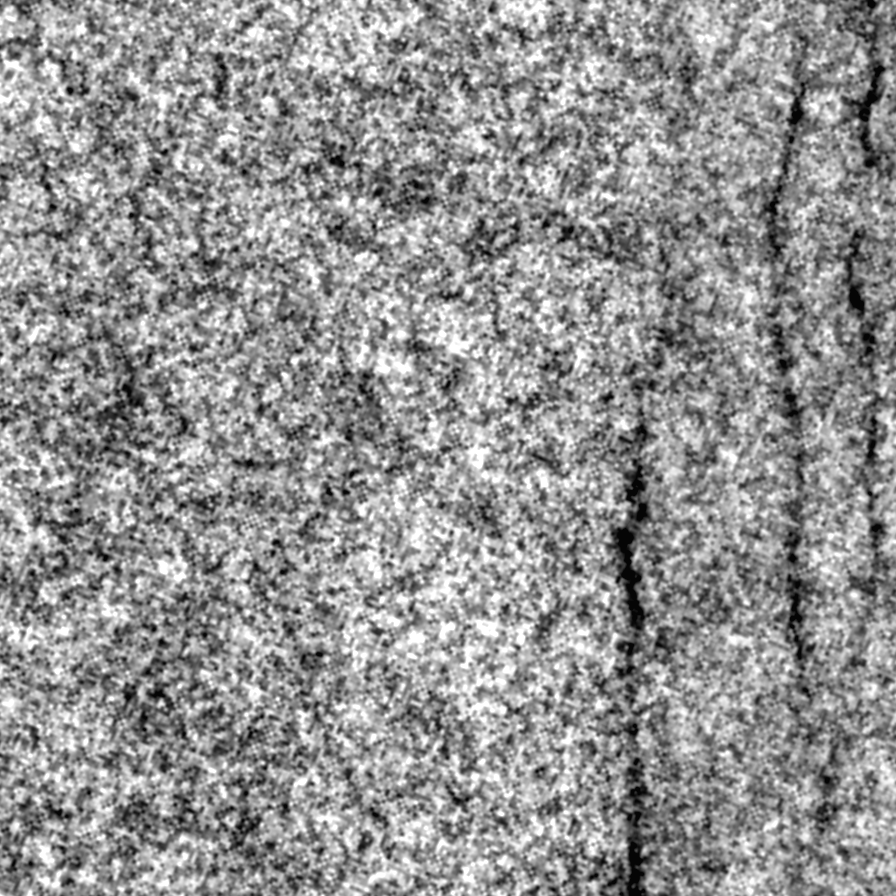
This texture is drawn by a Shadertoy shader. Its source:

```glsl
float hash(vec2 cell) {
    vec3 p = fract(vec3(cell.xyx) * 0.1031);
    p += dot(p, p.yzx + 33.33);
    return fract((p.x + p.y) * p.z);
}

// Smooth value noise centred on zero
float noise(vec2 p) {
    vec2 cell = floor(p);
    vec2 f = fract(p);
    f = f * f * (3.0 - 2.0 * f);
    float low = mix(hash(cell), hash(cell + vec2(1, 0)), f.x);
    float high = mix(hash(cell + vec2(0, 1)), hash(cell + vec2(1, 1)), f.x);
    return mix(low, high, f.y) - 0.5;
}

vec2 rotate(vec2 p, float angle) {
    float c = cos(angle), s = sin(angle);
    return vec2(c * p.x - s * p.y, s * p.x + c * p.y);
}

// One turned noise layer, kept in positive coordinates
float layer(vec2 uv, float frequency, float angle) {
    return noise(rotate(uv, angle) * frequency + 400.0);
}

// Fine speckle over soft blotches
float grain(vec2 uv) {
    return 0.54 * layer(uv, 235.0, 0.4)
         + 0.56 * layer(uv, 128.0, 1.1)
         + 0.32 * layer(uv, 62.0, 0.7)
         + 0.18 * layer(uv, 21.0, 0.2)
         + 0.12 * layer(uv, 7.0, 0.9);
}

float bump(float x, float centre, float width) {
    float d = (x - centre) / width;
    return exp(-d * d);
}

// Ragged vertical fissure with a soft halo and uneven depth
float fissure(vec2 uv, float centre, float width, float seed) {
    float wander = 0.016 * noise(vec2(seed, uv.y * 13.0))
                 + 0.009 * noise(vec2(seed + 5.0, uv.y * 40.0));
    float d = uv.x - centre - wander;
    float ragged = width * (1.0 + 1.1 * layer(uv, 75.0, 0.5));
    float depth = clamp(0.75 + 1.1 * noise(vec2(seed + 9.0, uv.y * 9.0)), 0.2, 1.1);
    return depth * (bump(d, 0.0, ragged) + 0.3 * bump(d, 0.0, width * 3.5));
}

void mainImage(out vec4 fragColor, in vec2 fragCoord) {
    vec2 uv = fragCoord / iResolution.xy;
    float y = uv.y;

    // Fissure paths, from left to right
    float leftPath = 0.705 + 0.055 * smoothstep(0.4, 0.9, y);
    float middlePath = 0.889 - 0.022 * bump(y, 0.7, 0.13) - 0.02 * smoothstep(0.18, 0.1, y);
    float rightPath = 0.974 - 0.032 * bump(y, 0.69, 0.05) - 0.06 * smoothstep(0.4, 0.0, y);

    // Each fissure fades along part of its length
    float leftFade = mix(0.35, 1.0, smoothstep(0.72, 0.56, y));
    float middleFade = smoothstep(0.07, 0.18, y);
    float rightFade = mix(0.5, 1.0, smoothstep(0.3, 0.55, y));

    float cracks = leftFade * fissure(uv, leftPath, 0.0085, 3.0)
                 + middleFade * fissure(uv, middlePath, 0.0065, 23.0)
                 + rightFade * fissure(uv, rightPath, 0.007, 43.0);

    // Calmer grain on the fissured side and a dark upper corner
    float contrast = mix(1.06, 0.88, smoothstep(0.66, 0.76, uv.x));
    float corner = smoothstep(0.89, 0.97, uv.x) * smoothstep(0.92, 1.0, y);
    float tone = 0.605 + contrast * grain(uv) - 0.42 * min(cracks, 1.2) - 0.3 * corner;

    fragColor = vec4(vec3(clamp(tone, 0.02, 1.0)), 1.0);
}
```
